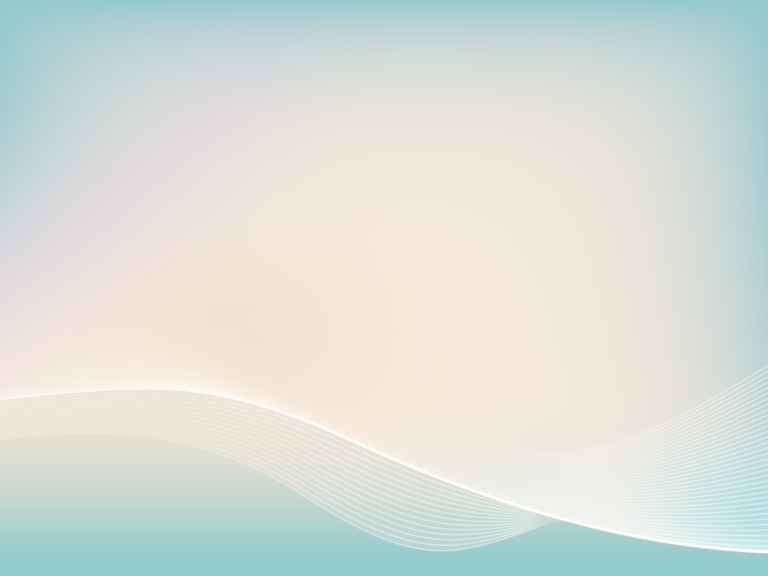
Write a WebGL 1 fragment shader that draws this background.

```glsl
precision highp float;

// Soft cream sky with teal edges over a flowing white ridge.
// The sky is a product of edge falloffs; the ridge and ribbon are Hermite curves,
// and fine threads are even repeats of the space between two curves.

uniform vec2 u_resolution;

const vec3 TEAL = vec3(0.56, 0.785, 0.805);
const vec3 CREAM = vec3(0.972, 0.922, 0.866);
const vec3 PINK_SHIFT = vec3(0.005, -0.022, 0.018);
const vec3 PEACH_SHIFT = vec3(-0.018, -0.030, -0.045);
const vec3 MIST = vec3(0.89, 0.91, 0.89);
const vec3 AQUA = vec3(0.70, 0.87, 0.88);
const vec3 DEEP = vec3(0.52, 0.785, 0.80);
const vec3 SAND = vec3(0.90, 0.88, 0.83);
const vec3 RIBBON = vec3(0.955, 0.91, 0.87);
const vec3 GLOW = vec3(1.0, 0.995, 0.98);

const float TOP_FADE = 0.10;
const float LEFT_FADE = 0.15;
const float RIGHT_FADE = 0.11;
const float RIBBON_THREADS = 13.0;
const float FAN_THREADS = 34.0;
const float THREAD_WIDTH = 0.0011;
const float RIDGE_WIDTH = 0.0028;

float bump(float x, float center, float width) {
  float t = (x - center) / width;
  return exp(-t * t);
}

// Cubic from a to b, each given as (x, height, slope).
float hermite(float x, vec3 a, vec3 b) {
  float h = b.x - a.x;
  float t = clamp((x - a.x) / h, 0.0, 1.0);
  float s = t * t * (3.0 - 2.0 * t);
  float u = 1.0 - t;
  return mix(a.y, b.y, s) + h * t * u * (u * a.z - t * b.z);
}

float ridgeHeight(float x) {
  vec3 crest = vec3(0.20, 0.325, 0.0);
  vec3 slope = vec3(0.45, 0.240, -0.62);
  if (x < crest.x) return hermite(x, vec3(0.0, 0.306, 0.16), crest);
  if (x < slope.x) return hermite(x, crest, slope);
  return hermite(x, slope, vec3(1.0, 0.042, -0.05));
}

float ribbonHeight(float x) {
  vec3 crest = vec3(0.11, 0.248, 0.0);
  vec3 slope = vec3(0.39, 0.144, -0.86);
  vec3 trough = vec3(0.575, 0.044, 0.0);
  if (x < crest.x) return hermite(x, vec3(0.0, 0.236, 0.2), crest);
  if (x < slope.x) return hermite(x, crest, slope);
  if (x < trough.x) return hermite(x, slope, trough);
  return hermite(x, trough, vec3(0.735, 0.098, 0.35));
}

float fanHeight(float x) {
  vec3 dip = vec3(0.72, 0.215, 0.0);
  if (x < dip.x) return hermite(x, vec3(0.40, 0.268, -0.25), dip);
  return hermite(x, dip, vec3(1.0, 0.365, 0.8));
}

// Coverage of evenly spaced lines from the low curve to the high one.
float threads(float y, float low, float high, float count, float pixel) {
  float spacing = max(high - low, 0.0001) / count;
  float k = (y - low) / spacing;
  float d = abs(fract(k + 0.5) - 0.5) * spacing;
  float inside = step(-0.5, k) * step(k, count + 0.5);
  float line = 1.0 - smoothstep(0.0, THREAD_WIDTH + pixel, d);
  return line * inside * smoothstep(0.4, 2.2, spacing / pixel);
}

vec3 skyColor(vec2 p) {
  float fromTop = 1.01 - p.y;
  float fromLeft = p.x + 0.03 + 1.3 * pow(max(0.9 - p.y, 0.0), 2.0);
  float fromRight = 1.02 - p.x + 0.1 * (1.0 - p.y) * (1.0 - p.y);
  float warmth = (1.0 - exp(-fromTop / TOP_FADE))
    * (1.0 - exp(-fromLeft / LEFT_FADE)) * (1.0 - exp(-fromRight / RIGHT_FADE));
  vec3 color = mix(TEAL, CREAM, warmth);
  color.g -= 0.06 * warmth * (1.0 - warmth);
  color += PINK_SHIFT * bump(p.y - p.x, 0.49, 0.15) * (1.0 - smoothstep(0.25, 0.5, p.x));
  color += PEACH_SHIFT * bump(p.x, 0.32, 0.17) * bump(p.y, 0.40, 0.17);
  vec3 haze = mix(MIST, AQUA, smoothstep(0.78, 1.0, p.x));
  float low = 1.0 - smoothstep(0.09, 0.32, p.y);
  return mix(color, haze, low * smoothstep(0.38, 0.62, p.x));
}

void main() {
  vec2 p = gl_FragCoord.xy / u_resolution;
  float pixel = 1.0 / u_resolution.y;
  float ridge = ridgeHeight(p.x);
  float ribbon = ribbonHeight(p.x);
  float rise = p.y - ridge;

  // Sky, fan of threads and the glow resting on the ridge
  vec3 sky = skyColor(p);
  float fan = threads(p.y, ridge, fanHeight(p.x), FAN_THREADS, pixel);
  sky = mix(sky, GLOW, fan * mix(0.12, 0.42, smoothstep(0.6, 0.95, p.x)));
  float spread = 0.010 + 0.022 * bump(p.x, 0.20, 0.15) + 0.045 * bump(p.x, 0.80, 0.14);
  float strength = 0.55 + 0.3 * bump(p.x, 0.25, 0.12);
  sky = mix(sky, GLOW, strength * exp(-max(rise, 0.0) / spread));

  // Ground and the threaded ribbon
  vec3 ground = mix(DEEP, SAND, smoothstep(-0.05, 0.26, p.y));
  float band = smoothstep(-pixel, pixel, p.y - ribbon);
  ground = mix(ground, RIBBON, 0.30 * band + 0.25 * band * smoothstep(0.20, 0.30, p.y));
  float strands = threads(p.y, ribbon, ridge, RIBBON_THREADS, pixel);
  ground = mix(ground, GLOW, strands * mix(0.16, 0.42, smoothstep(0.2, 0.5, p.x)));

  // Bright ridge line
  vec3 color = mix(ground, sky, smoothstep(-pixel, pixel, rise));
  float width = RIDGE_WIDTH * mix(0.4, 1.0, smoothstep(0.2, 0.4, p.x)) + pixel;
  float core = 1.0 - smoothstep(0.2 * width, width, abs(rise));
  color = mix(color, GLOW, core * mix(0.5, 0.95, smoothstep(0.1, 0.35, p.x)));
  gl_FragColor = vec4(color, 1.0);
}
```
